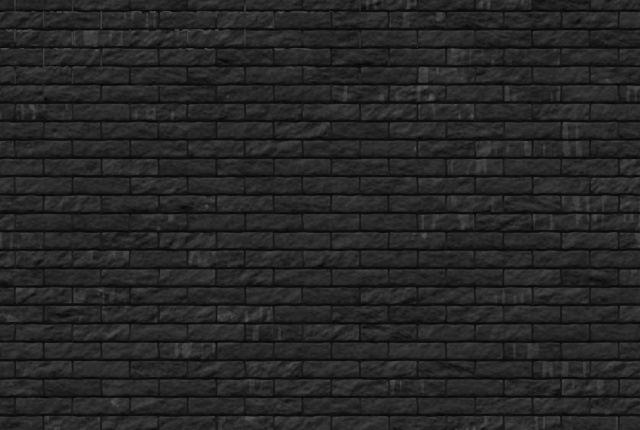
Write a Shadertoy shader that draws this texture.

```glsl
const vec2 REPEATS = vec2(11.13, 23.40);   // bricks across, courses down
const vec2 ORIGIN = vec2(-0.26, 0.19);     // wall offset, in bricks and courses
const float BRICK_ASPECT = 3.13;           // brick pitch over course height
const vec2 JOINT_HALF = vec2(0.050, 0.068);// half joint widths, in courses
const float CORNER = 0.07;
const float EDGE_WOBBLE = 0.055;
const float BRICK_TONE = 0.162;
const float TONE_SPREAD = 0.030;
const float RELIEF_GAIN = 0.20;
const float GRAIN_GAIN = 0.045;
const float MORTAR_TONE = 0.088;
const float SHADOW_TONE = 0.052;
const float SALT_TONE = 0.36;

float hash(vec2 p) {
    vec3 q = fract(vec3(p.xyx) * 0.1031);
    q += dot(q, q.yzx + 33.33);
    return fract((q.x + q.y) * q.z);
}

float noise(vec2 p) {
    vec2 i = floor(p), f = fract(p);
    f = f * f * (3.0 - 2.0 * f);
    return mix(mix(hash(i), hash(i + vec2(1, 0)), f.x),
               mix(hash(i + vec2(0, 1)), hash(i + vec2(1, 1)), f.x), f.y);
}

float fbm(vec2 p) {
    float sum = 0.0, amp = 0.5;
    for (int i = 0; i < 4; i++) {
        sum += amp * noise(p);
        p = mat2(1.6, 1.2, -1.2, 1.6) * p + 7.3;
        amp *= 0.5;
    }
    return sum;
}

float boxDistance(vec2 p, vec2 halfSize, float radius) {
    vec2 q = abs(p) - halfSize + radius;
    return length(max(q, 0.0)) + min(max(q.x, q.y), 0.0) - radius;
}

// Split stone face: slanted ridges, different on each brick
float relief(vec2 p, float seed) {
    float slant = mix(-0.2, 0.7, seed);
    vec2 q = vec2(p.x + slant * p.y, p.y - slant * p.x);
    return fbm(q * vec2(1.3, 2.4) + seed * 71.0);
}

void mainImage(out vec4 fragColor, in vec2 fragCoord) {
    vec2 uv = fragCoord / iResolution.xy;
    float aa = 0.8 * REPEATS.y / iResolution.y;

    // Running bond, measured in course heights
    vec2 grid = uv * REPEATS + ORIGIN;
    vec2 wall = grid * vec2(BRICK_ASPECT, 1.0);
    float course = floor(grid.y);
    grid.x += 0.5 * mod(course + 1.0, 2.0);
    vec2 id = vec2(floor(grid.x), course);
    vec2 local = (fract(grid) - 0.5) * vec2(BRICK_ASPECT, 1.0);
    float seed = hash(id + 19.0);

    // Brick outline with uneven edges
    vec2 wobble = vec2(noise(wall * 2.3), noise(wall * 2.3 + 41.0)) - 0.5;
    vec2 halfSize = vec2(0.5 * BRICK_ASPECT, 0.5) - JOINT_HALF;
    float dist = boxDistance(local + EDGE_WOBBLE * wobble, halfSize, CORNER);
    float face = smoothstep(aa, -aa, dist);

    // Stone lit from above
    float slope = relief(wall, seed) - relief(wall + vec2(-0.06, 0.15), seed);
    float tone = BRICK_TONE + TONE_SPREAD * (seed - 0.5);
    tone += RELIEF_GAIN * slope * mix(0.6, 1.5, hash(id + 53.0));
    tone += GRAIN_GAIN * (noise(wall * vec2(6.0, 9.0)) - 0.5);
    tone += 0.05 * (fbm(wall * 0.45) - 0.47);
    tone += 0.030 * local.y;
    float rim = smoothstep(-0.17, -0.03, dist);
    tone += rim * (local.y > 0.0 ? 0.018 : -0.030) * smoothstep(0.15, 0.4, abs(local.y));

    // Pale scuffs and vertical scratches on a few bricks
    float scuffed = step(0.84, hash(id + 87.0));
    float scratch = smoothstep(0.60, 0.85, noise(wall * vec2(5.0, 1.1) + 13.0));
    tone += 0.07 * scuffed * scratch;
    tone += 0.14 * smoothstep(0.74, 0.86, fbm(wall * 1.1 + 29.0));

    // Joints, darkest under the brick above
    float under = smoothstep(0.30, 0.46, abs(local.y));
    float joint = mix(MORTAR_TONE, SHADOW_TONE, under);
    joint += 0.03 * (noise(wall * 4.0) - 0.5);
    tone = mix(joint, tone, face);

    // Salt crust on joints, mostly in the upper left, with short drips
    float region = smoothstep(0.72, 0.90, uv.y) * smoothstep(0.80, 0.35, uv.x);
    float patches = noise(vec2(wall.x * 0.40, course * 3.7) + 5.0);
    float crust = smoothstep(0.72 - 0.24 * region, 0.88 - 0.18 * region, patches);
    float drip = 0.10 * noise(vec2(wall.x * 6.0, course * 9.0));
    float bedLine = smoothstep(0.07 + aa, 0.0, abs(0.5 - local.y - drip));
    float headLine = smoothstep(0.04 + aa, 0.0, abs(abs(local.x) - 0.5 * BRICK_ASPECT));
    headLine *= smoothstep(0.45, 0.75, noise(wall * vec2(0.9, 1.3) + 61.0));
    float broken = smoothstep(0.25, 0.75, noise(wall * vec2(5.0, 3.0) + 3.0));
    float salt = bedLine * crust * broken * region;
    salt = max(salt, headLine * mix(0.18, 0.85, region));
    tone = mix(tone, SALT_TONE, 0.75 * salt);

    fragColor = vec4(vec3(clamp(tone, 0.0, 1.0)), 1.0);
}
```
